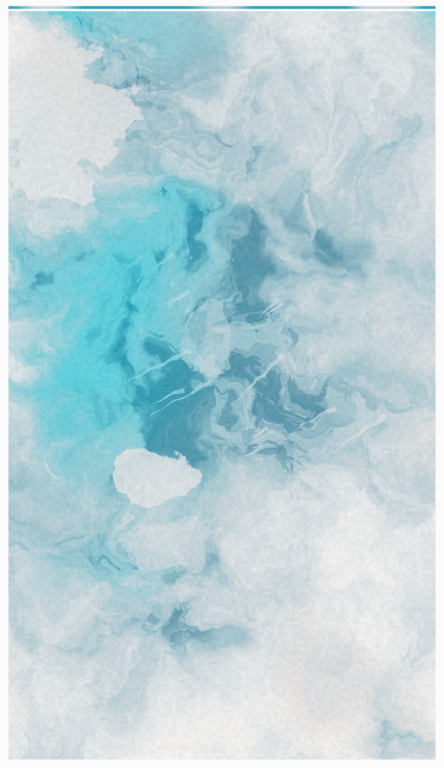
This background is drawn by a WebGL 2 fragment shader. Its source:

```glsl
#version 300 es
precision highp float;

uniform vec2 u_resolution;
out vec4 fragColor;

// Pigments
const vec3 PAPER = vec3(0.94, 0.935, 0.93);
const vec3 WARM  = vec3(0.92, 0.895, 0.885);
const vec3 PALE  = vec3(0.78, 0.83, 0.85);
const vec3 HAZE  = vec3(0.63, 0.76, 0.80);
const vec3 STEEL = vec3(0.43, 0.63, 0.70);
const vec3 AQUA  = vec3(0.38, 0.81, 0.86);
const vec3 TEAL  = vec3(0.15, 0.62, 0.71);

// Tuning
const float BASE_TONE = 0.09;
const float WARP = 0.09;
const float GRAIN = 0.035;
const float MARGIN = 0.011;
const int LAYERS = 6;
const int STROKES = 16;

// Broad washes: centre, radii
const vec4 WASH[11] = vec4[11](
    vec4(0.24, 0.90, 0.09, 0.12), vec4(0.33, 0.70, 0.14, 0.13),
    vec4(0.24, 0.71, 0.08, 0.05), vec4(0.29, 0.47, 0.16, 0.13),
    vec4(0.42, 0.42, 0.09, 0.06), vec4(0.23, 0.21, 0.12, 0.09),
    vec4(0.08, 0.34, 0.13, 0.15), vec4(0.10, 0.74, 0.13, 0.08),
    vec4(0.48, 0.67, 0.14, 0.18), vec4(0.54, 0.10, 0.04, 0.06),
    vec4(0.52, 0.88, 0.08, 0.06));
const float WASH_TONE[11] = float[11](
    0.55, 0.48, 0.40, 0.62, 0.42, 0.55, 0.38, 0.32, 0.30, 0.32, 0.15);

// Turquoise tints: centre, radii
const vec4 TINT[7] = vec4[7](
    vec4(0.14, 0.60, 0.14, 0.11), vec4(0.08, 0.98, 0.11, 0.05),
    vec4(0.03, 0.51, 0.09, 0.05), vec4(0.56, 0.98, 0.06, 0.04),
    vec4(0.22, 0.71, 0.07, 0.04), vec4(0.18, 0.46, 0.11, 0.08),
    vec4(0.14, 0.28, 0.07, 0.06));
const float TINT_AMOUNT[7] = float[7](1.0, 1.1, 0.7, 0.8, 0.45, 0.4, 0.3);

// Lifted pale patches: centre, radii
const vec4 LIFT[4] = vec4[4](
    vec4(0.075, 0.85, 0.085, 0.10), vec4(0.205, 0.38, 0.055, 0.035),
    vec4(0.27, 0.55, 0.028, 0.06), vec4(0.22, 0.29, 0.06, 0.035));
const float LIFT_AMOUNT[4] = float[4](0.8, 0.8, 0.35, 0.45);

vec2 hash2(vec2 p) {
    vec3 q = fract(p.xyx * vec3(0.1031, 0.1030, 0.0973));
    q += dot(q, q.yzx + 33.33);
    return fract((q.xx + q.yz) * q.zy);
}

float corner(vec2 cell, vec2 offset) {
    float a = 6.2832 * hash2(cell).x;
    return dot(vec2(cos(a), sin(a)), offset);
}

float noise(vec2 p) {
    vec2 i = floor(p), f = p - i, e = vec2(1.0, 0.0);
    vec2 u = f * f * f * (f * (f * 6.0 - 15.0) + 10.0);
    return mix(mix(corner(i, f), corner(i + e, f - e), u.x),
               mix(corner(i + e.yx, f - e.yx), corner(i + 1.0, f - 1.0), u.x), u.y);
}

float fbm(vec2 p) {
    float sum = 0.0, amp = 1.0;
    for (int i = 0; i < 5; i++) {
        sum += amp * noise(p);
        p = mat2(1.6, 1.2, -1.2, 1.6) * p + 7.3;
        amp *= 0.52;
    }
    return sum;
}

float blob(vec2 p, vec4 shape) {
    vec2 d = (p - shape.xy) / shape.zw;
    return exp(-dot(d, d));
}

vec3 pigment(float tone, vec3 paper) {
    vec3 c = mix(paper, PALE, clamp(tone * 3.0, 0.0, 1.0));
    c = mix(c, HAZE, clamp(tone * 3.0 - 1.0, 0.0, 1.0));
    return mix(c, STEEL, clamp(tone * 3.0 - 2.0, 0.0, 1.3));
}

// Tapered brush flick; returns its coverage
float flick(vec2 p, float id, float px) {
    vec2 h = hash2(vec2(id, 3.0)), k = hash2(vec2(id, 19.0));
    vec2 q = p - vec2(0.12 + 0.36 * h.x, 0.28 + 0.40 * h.y);
    float a = 0.6 + 0.5 * (k.x - 0.5), len = mix(0.012, 0.055, k.y * k.y);
    float along = dot(q, vec2(cos(a), sin(a)));
    float across = dot(q, vec2(-sin(a), cos(a))) + 0.004 * noise(p * 60.0);
    float width = 0.0032 * (0.5 + 0.5 * along / len);
    return smoothstep(px, -px, max(abs(across) - width, abs(along) - len));
}

// Scattered droplets, one at most per cell
float droplets(vec2 p, float scale, float px) {
    vec2 q = p * scale, cell = floor(q);
    vec2 h = hash2(cell + 5.0), k = hash2(cell + 71.0);
    float r = mix(0.06, 0.24, k.y * k.y);
    float d = length(q - cell - 0.3 - 0.4 * h) - r;
    return step(k.x, 0.3) * smoothstep(px * scale, -px * scale, d);
}

void main() {
    vec2 size = u_resolution / u_resolution.y;
    vec2 p = gl_FragCoord.xy / u_resolution.y;
    float px = 1.0 / u_resolution.y;
    vec2 w = p + WARP * vec2(fbm(p * 5.0), fbm(p * 5.0 + 17.0));

    // Broad tone and tint
    float tint = 0.0, tone = BASE_TONE + 0.14 * fbm(p * 6.0 + 41.0);
    for (int i = 0; i < 7; i++) tint += TINT_AMOUNT[i] * blob(w, TINT[i]);
    for (int i = 0; i < 11; i++) tone += WASH_TONE[i] * blob(w, WASH[i]);
    tone = max(tone + 0.42 * tint, 0.0);

    // Overlapping washes with dried edges, alternately dark and light
    float soft = mix(0.03, 0.3, smoothstep(-0.1, 0.35, noise(p * 4.0 + 9.0)));
    for (int i = 0; i < LAYERS; i++) {
        float k = float(i);
        float f = fbm(w * (5.0 + 1.7 * k) + 23.7 * k) - 0.1;
        float cover = smoothstep(-soft, soft, f);
        float rim = cover * exp(-abs(f) * 22.0);
        float side = i % 2 == 0 ? 0.22 : -0.25;
        tone = tone * (1.0 + side * cover + 0.08 * rim) + 0.06 * side * cover;
    }

    // Lifted patches, flicks and droplets
    float ragged = 0.75 * fbm(p * 15.0 + 3.0);
    for (int i = 0; i < 4; i++) {
        float d = length((p - LIFT[i].xy) / LIFT[i].zw) + ragged;
        float cover = LIFT_AMOUNT[i] * smoothstep(1.03, 0.94, d);
        tone = mix(tone, 0.12, cover);
        tint *= 1.0 - 0.8 * cover;
    }
    float marks = 0.0;
    for (int i = 0; i < STROKES; i++) marks = max(marks, flick(p, float(i), px));
    float cluster = smoothstep(0.0, 0.3, noise(p * 7.0 + 31.0));
    float drops = max(droplets(w, 45.0, px), droplets(w + 0.37, 90.0, px));
    tone *= 1.0 - max(0.45 * marks, 0.3 * drops * cluster);

    // Colour and paper grain
    vec3 paper = mix(PAPER, WARM, smoothstep(0.0, 0.4, noise(p * 4.5 + 2.0)));
    vec3 vivid = mix(AQUA, TEAL, smoothstep(0.68, 1.05, tone));
    float tinted = clamp(tint, 0.0, 1.0) * smoothstep(0.08, 0.55, tone);
    vec3 color = mix(pigment(tone, paper), vivid, tinted);
    color += GRAIN * (noise(p * 210.0) + 0.6 * noise(p * 95.0));

    // Pale margin with a thin stripe along the top
    vec2 inset = min(p, size - p) - MARGIN;
    float top = size.y - p.y;
    float inside = smoothstep(-px, px, min(min(inset.x, inset.y), top - 0.0145));
    float stripe = smoothstep(px, -px, abs(top - 0.0098) - 0.0018)
                 * smoothstep(-px, px, inset.x);
    vec3 stripeColor = mix(TEAL, PALE, smoothstep(0.0, 0.3, noise(vec2(p.x * 9.0, 4.0))));
    vec3 border = mix(vec3(0.985), stripeColor, stripe);
    fragColor = vec4(mix(border, color, inside), 1.0);
}
```
